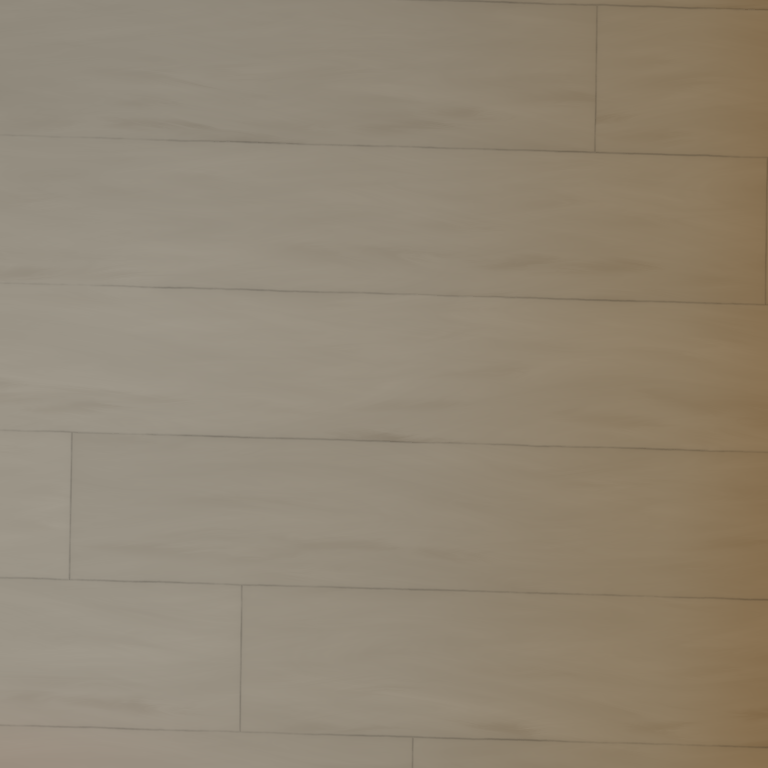
Give the GLSL for this texture, as a Shadertoy shader.

```glsl
#define PLANK_HEIGHT 0.192
#define PLANK_LENGTH 1.35
#define FIRST_SEAM 0.056
#define FIRST_JOINT 0.314
#define JOINT_STEP 0.222
#define TILT 0.029
#define SEAM_WIDTH 0.0022
#define SEAM_DARKNESS 0.16
#define GRAIN_STRENGTH 0.017
#define FLECK_STRENGTH 0.035
#define TONE_VARIATION 0.018

const vec3 PALE_GREY = vec3(0.605, 0.578, 0.527);
const vec3 WARM_GREY = vec3(0.578, 0.538, 0.472);
const vec3 TAN = vec3(0.555, 0.485, 0.382);
const vec3 AMBER = vec3(0.525, 0.425, 0.295);

vec2 hash22(vec2 p) {
    vec3 q = fract(p.xyx * vec3(0.1031, 0.103, 0.0973));
    q += dot(q, q.yzx + 33.33);
    return fract((q.xx + q.yz) * q.zy);
}

// Warped sines, each layer finer and rotated; about -1 to 1
float layeredSines(vec2 p) {
    float sum = 0.0, amplitude = 0.5;
    for (int i = 0; i < 6; i++) {
        p += 0.7 * sin(p.yx * 1.3 + float(i) * 1.7);
        sum += amplitude * sin(p.x) * cos(p.y);
        p = mat2(1.5, 1.0, -1.0, 1.5) * p + 2.3;
        amplitude *= 0.68;
    }
    return sum;
}

// Soft cellular spots of random strength
float cellSpots(vec2 p) {
    vec2 cell = floor(p);
    float spots = 0.0;
    for (int y = -1; y <= 1; y++)
        for (int x = -1; x <= 1; x++) {
            vec2 id = cell + vec2(x, y);
            vec2 center = id + 0.2 + 0.6 * hash22(id);
            float strength = pow(hash22(id + 57.0).x, 4.0);
            spots += strength * smoothstep(0.75, 0.0, length(p - center));
        }
    return spots;
}

float lineMask(float dist, float width, float pixel) {
    return 1.0 - smoothstep(0.5 * width - pixel, 0.5 * width + pixel, dist);
}

// Daylight from the left fading to a warm shade on the right
vec3 floorLight(vec2 uv) {
    float x = uv.x + 0.05 * (0.5 - uv.y);
    vec3 color = mix(PALE_GREY, WARM_GREY, smoothstep(0.1, 0.7, x));
    color = mix(color, TAN, smoothstep(0.5, 0.95, x));
    color = mix(color, AMBER, 0.8 * smoothstep(0.86, 1.05, x));
    color -= 0.035 * smoothstep(0.55, 1.05, uv.y) * (1.0 - 0.6 * uv.x);
    vec2 corner = uv / vec2(0.25, 0.08);
    return color + vec3(0.012, -0.008, -0.012) * exp(-dot(corner, corner));
}

void mainImage(out vec4 fragColor, in vec2 fragCoord) {
    vec2 uv = fragCoord / iResolution.xy;
    float pixel = 1.0 / min(iResolution.x, iResolution.y);

    // Tilted rows of planks with stepped end joints
    float wobble = 0.0007 * layeredSines(uv * vec2(34.0, 9.0));
    float level = (uv.y + TILT * uv.x - FIRST_SEAM + wobble) / PLANK_HEIGHT;
    float row = floor(level);
    float inRow = level - row;
    float along = uv.x - 0.5 * TILT * (inRow - 0.5) * PLANK_HEIGHT + wobble;
    float run = (along - FIRST_JOINT + JOINT_STEP * row) / PLANK_LENGTH;
    vec2 plank = vec2(floor(run), row);
    vec2 plankRandom = hash22(plank + 19.0);

    vec3 color = floorLight(uv);
    color += TONE_VARIATION * (plankRandom.x - 0.5);

    // Wood grain, stretched along each plank
    vec2 wood = vec2(uv.x, inRow * PLANK_HEIGHT) + plankRandom * 7.0;
    wood.y += 0.006 * sin(wood.x * 11.0 + plankRandom.y * 6.0);
    float broad = layeredSines(wood * vec2(5.0, 26.0));
    float fine = layeredSines(wood * vec2(17.0, 105.0));
    color += GRAIN_STRENGTH * (0.65 * broad + 0.45 * fine * (0.7 + 0.5 * broad));

    // Dark flecks, denser toward the lower edge
    vec2 fleckSpace = wood * vec2(9.0, 50.0) + 0.5 * vec2(fine, broad);
    float flecks = cellSpots(fleckSpace) * mix(1.0, 0.35, smoothstep(0.1, 0.6, inRow));
    color -= FLECK_STRENGTH * flecks * vec3(0.9, 1.0, 1.05);

    // Worn seams and crisper end joints
    float seamDist = abs(fract(level + 0.5) - 0.5) * PLANK_HEIGHT;
    float jointDist = abs(fract(run + 0.5) - 0.5) * PLANK_LENGTH;
    float seamRow = floor(level + 0.5);
    float wear = layeredSines(vec2(uv.x * 13.0, seamRow * 5.3));
    float seamInk = clamp(0.42 + 0.25 * uv.x + 0.45 * wear, 0.12, 0.9);
    float jointInk = clamp(0.75 + 0.3 * layeredSines(uv * vec2(5.0, 70.0)), 0.4, 1.0);
    float ink = max(seamInk * lineMask(seamDist, SEAM_WIDTH, pixel),
                    jointInk * lineMask(jointDist, 0.9 * SEAM_WIDTH, pixel));
    float softShade = seamInk * exp(-seamDist / 0.005) + 0.4 * exp(-jointDist / 0.004);
    color *= 1.0 - SEAM_DARKNESS * (ink + 0.3 * softShade);

    fragColor = vec4(clamp(color, 0.0, 1.0), 1.0);
}
```
